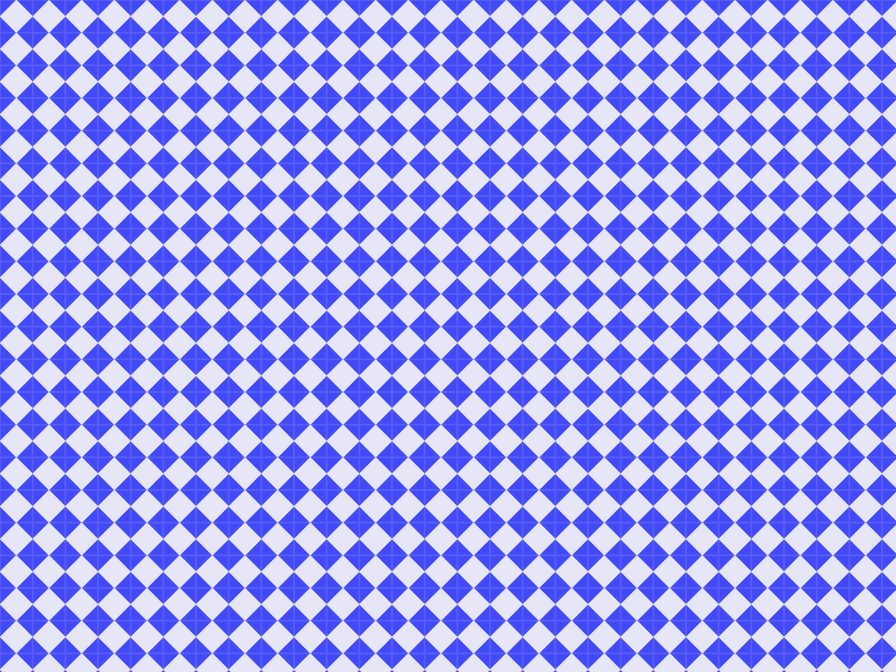
A WebGL 1 fragment shader for this pattern:

```glsl
precision highp float;
// Blue diamond check on pale lavender, with faint seams through each diamond.

uniform vec2 u_resolution;

#define ROWS 20.5714          // repeats down the canvas height
#define HALF_DIAGONAL 0.49    // centre to corner, in repeats
#define SEAM_WIDTH 0.054      // in repeats
#define SEAM_STRENGTH 0.13
#define BLUE vec3(0.26, 0.29, 0.97)
#define LAVENDER vec3(0.90, 0.90, 0.97)

// Antialiased fill of a signed distance, one pixel wide.
float coverage(float dist, float pixel) {
  return clamp(0.5 - dist / pixel, 0.0, 1.0);
}

float diamondDistance(vec2 p, float halfDiagonal) {
  return (abs(p.x) + abs(p.y) - halfDiagonal) * 0.70710678;
}

// Part of a pixel that lies inside a line centred on zero.
float lineCoverage(float x, float width, float pixel) {
  float right = min(x + 0.5 * pixel, 0.5 * width);
  float left = max(x - 0.5 * pixel, -0.5 * width);
  return max(right - left, 0.0) / pixel;
}

void main() {
  float pixel = ROWS / u_resolution.y;

  // The grid starts with a diamond centre on the top left corner.
  vec2 fromTopLeft = vec2(gl_FragCoord.x, u_resolution.y - gl_FragCoord.y);
  vec2 cell = fract(fromTopLeft * pixel + 0.5) - 0.5;

  // Seams run along both axes where the tiles meet.
  float seam = max(lineCoverage(cell.x, SEAM_WIDTH, pixel),
                   lineCoverage(cell.y, SEAM_WIDTH, pixel));
  vec3 diamondColor = mix(BLUE, LAVENDER, SEAM_STRENGTH * seam);

  float diamond = coverage(diamondDistance(cell, HALF_DIAGONAL), pixel);
  gl_FragColor = vec4(mix(LAVENDER, diamondColor, diamond), 1.0);
}
```
